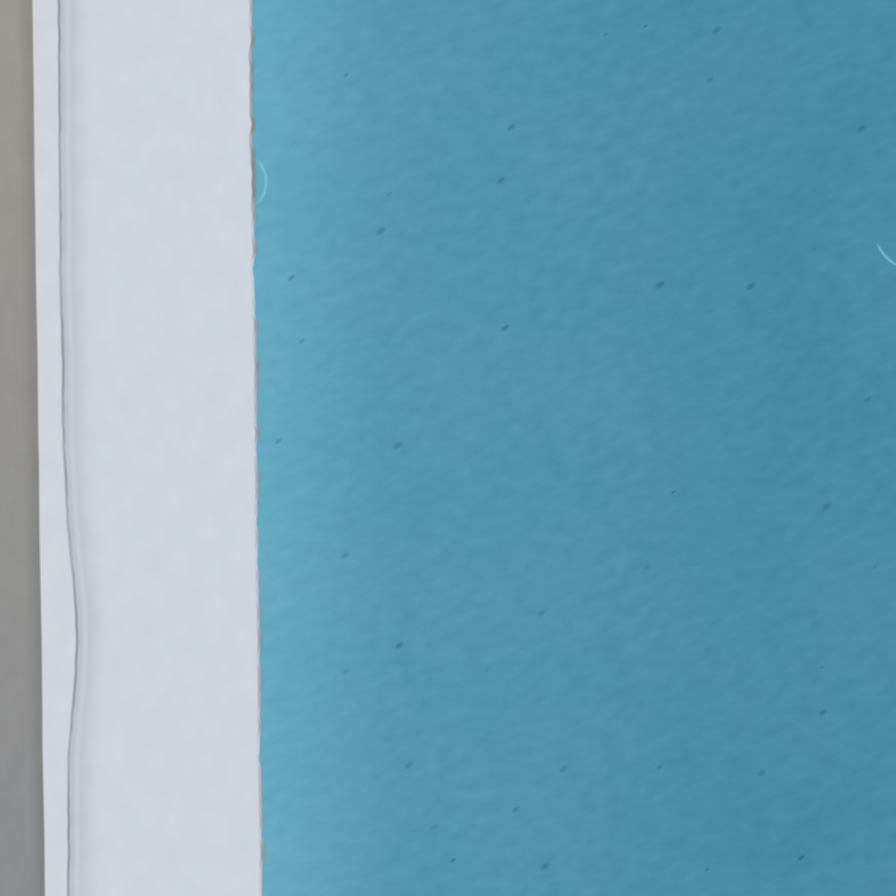
Reproduce this texture procedurally as a Shadertoy shader.

```glsl
// A painted blue wall beside a pale trim board and a thin grey strip.
// Slanted, noise-roughened edges split the bands; gradient noise adds the
// paint mottling, chipped shadows and crack, and hashed cells add specks.

const vec3 GREY_TOP    = vec3(0.610, 0.600, 0.570);
const vec3 GREY_BOTTOM = vec3(0.545, 0.550, 0.560);
const vec3 TRIM        = vec3(0.803, 0.832, 0.872);
const vec3 TRIM_SHADE  = vec3(0.730, 0.750, 0.785);
const vec3 LIP         = vec3(0.815, 0.830, 0.860);
const vec3 BLUE_NEAR   = vec3(0.405, 0.665, 0.760);
const vec3 BLUE_MID    = vec3(0.335, 0.590, 0.680);
const vec3 BLUE_FAR    = vec3(0.292, 0.552, 0.642);
const vec3 CHIP        = vec3(0.490, 0.520, 0.530);
const vec3 CRACK       = vec3(0.560, 0.570, 0.600);

const vec2 GREY_EDGE = vec2(0.050, 0.036);   // x at bottom, x at top
const vec2 TRIM_EDGE = vec2(0.293, 0.281);
const vec2 CRACK_X   = vec2(0.076, 0.065);
const float CRACK_BULGE = 0.012;
const float EDGE_SOFT   = 0.0018;
const float MOTTLE      = 0.040;
const float SPECK_CELLS = 17.0;
const float SPECK_SHARE = 0.20;

vec2 hash2(vec2 p) {
    vec3 q = fract(vec3(p.xyx) * vec3(0.1031, 0.1030, 0.0973));
    q += dot(q, q.yzx + 33.33);
    return fract((q.xx + q.yz) * q.zy);
}

float gradientDot(vec2 cell, vec2 offset) {
    float a = 6.2832 * hash2(cell).x;
    return dot(vec2(cos(a), sin(a)), offset);
}

float gradientNoise(vec2 p) {
    vec2 i = floor(p), f = fract(p);
    vec2 u = f * f * f * (f * (f * 6.0 - 15.0) + 10.0);
    vec2 e = vec2(1.0, 0.0);
    return mix(mix(gradientDot(i, f), gradientDot(i + e, f - e), u.x),
               mix(gradientDot(i + e.yx, f - e.yx), gradientDot(i + 1.0, f - 1.0), u.x), u.y);
}

float fbm(vec2 p) {
    float sum = 0.0, amp = 0.5;
    for (int i = 0; i < 4; i++) {
        sum += amp * gradientNoise(p);
        p = mat2(1.6, 1.2, -1.2, 1.6) * p + 7.3;
        amp *= 0.5;
    }
    return sum;
}

// Soft line of half width w around signed distance d
float line(float d, float w, float soft) {
    return 1.0 - smoothstep(w - soft, w + soft, abs(d));
}

// Small tilted flecks, some cells left empty
float specks(vec2 p) {
    vec2 g = p * SPECK_CELLS, cell = floor(g);
    vec2 h = hash2(cell + 3.0), k = hash2(cell + 51.0);
    vec2 d = fract(g) - (0.2 + 0.6 * h);
    d = mat2(0.8, -0.6, 0.6, 0.8) * d;
    float r = length(d * vec2(1.0, 1.9));
    float size = 0.06 + 0.09 * k.y;
    return step(k.x, SPECK_SHARE) * (1.0 - smoothstep(0.2 * size, size, r)) * (0.35 + 0.65 * h.y);
}

// Short arc of a circle, limited to a height range
float scratch(vec2 p, vec2 center, float radius, float yLow, float yHigh, float soft) {
    float arc = line(length(p - center) - radius, 0.0012, soft);
    return arc * smoothstep(yLow, yLow + 0.008, p.y) * (1.0 - smoothstep(yHigh - 0.008, yHigh, p.y));
}

vec3 bluePaint(vec2 p, float fromEdge, float soft) {
    vec3 col = mix(BLUE_NEAR, BLUE_MID, smoothstep(-0.02, 0.17, fromEdge));
    col = mix(col, BLUE_FAR, smoothstep(0.10, 0.60, fromEdge));
    vec2 tilted = mat2(0.9, -0.4, 0.4, 0.9) * p;
    float grain = fbm(tilted * vec2(42.0, 75.0));
    col += MOTTLE * grain * vec3(0.9, 1.0, 1.0);
    col += 0.035 * fbm(p * 5.0 + 11.0) * vec3(1.3, 0.5, 0.3);
    col -= 0.10 * specks(p) * vec3(0.7, 1.0, 0.9);
    col += 0.17 * scratch(p, vec2(1.025, 0.748), 0.050, 0.700, 0.730, soft);
    col += 0.09 * scratch(p, vec2(0.262, 0.797), 0.035, 0.770, 0.824, soft);
    return col;
}

void mainImage(out vec4 fragColor, in vec2 fragCoord) {
    vec2 p = fragCoord / iResolution.xy;
    float soft = max(EDGE_SOFT, 0.8 / min(iResolution.x, iResolution.y));
    float rough = gradientNoise(vec2(3.7, p.y * 55.0));
    float wander = gradientNoise(vec2(8.2, p.y * 9.0));

    // Edge positions along the height
    float greyX = mix(GREY_EDGE.x, GREY_EDGE.y, p.y) + 0.0010 * wander;
    float trimX = mix(TRIM_EDGE.x, TRIM_EDGE.y, p.y) + 0.0035 * rough + 0.002 * wander;
    float bulge = (p.y - 0.30) / 0.13;
    float crackX = mix(CRACK_X.x, CRACK_X.y, p.y) + CRACK_BULGE * exp(-bulge * bulge) + 0.003 * wander + 0.001 * rough;

    // Trim board with its rounded left lip
    float fromCrack = p.x - crackX;
    vec3 trim = mix(TRIM_SHADE, TRIM, smoothstep(-0.005, 0.040, fromCrack));
    trim = mix(LIP, trim, smoothstep(-soft, soft, fromCrack));
    trim += 0.022 * fbm(p * vec2(35.0, 28.0));
    trim += 0.035 * line(fromCrack - 0.009, 0.002, 0.003);
    float crackDepth = 0.55 + 0.35 * smoothstep(-0.3, 0.3, wander + 0.4 * rough);
    trim = mix(trim, CRACK, crackDepth * line(fromCrack, 0.0014, soft));

    // Grey strip, then the wall
    vec3 grey = mix(GREY_BOTTOM, GREY_TOP, p.y) + 0.03 * fbm(p * vec2(50.0, 24.0));
    grey -= 0.05 * smoothstep(greyX - 0.020, greyX, p.x);
    vec3 col = mix(grey, trim, smoothstep(-soft, soft, p.x - greyX));
    float fromEdge = p.x - trimX;
    col = mix(col, bluePaint(p, fromEdge, soft), smoothstep(-soft, soft, fromEdge));

    // Broken shadow where the paint edge is chipped
    float upper = smoothstep(0.74, 0.80, p.y) * (1.0 - smoothstep(0.93, 0.97, p.y));
    float chips = clamp(0.30 + 0.5 * upper + 0.9 * rough + 0.4 * wander, 0.08, 0.9);
    col = mix(col, CHIP, chips * line(fromEdge + 0.001, 0.0022, soft));

    fragColor = vec4(clamp(col, 0.0, 1.0), 1.0);
}
```
